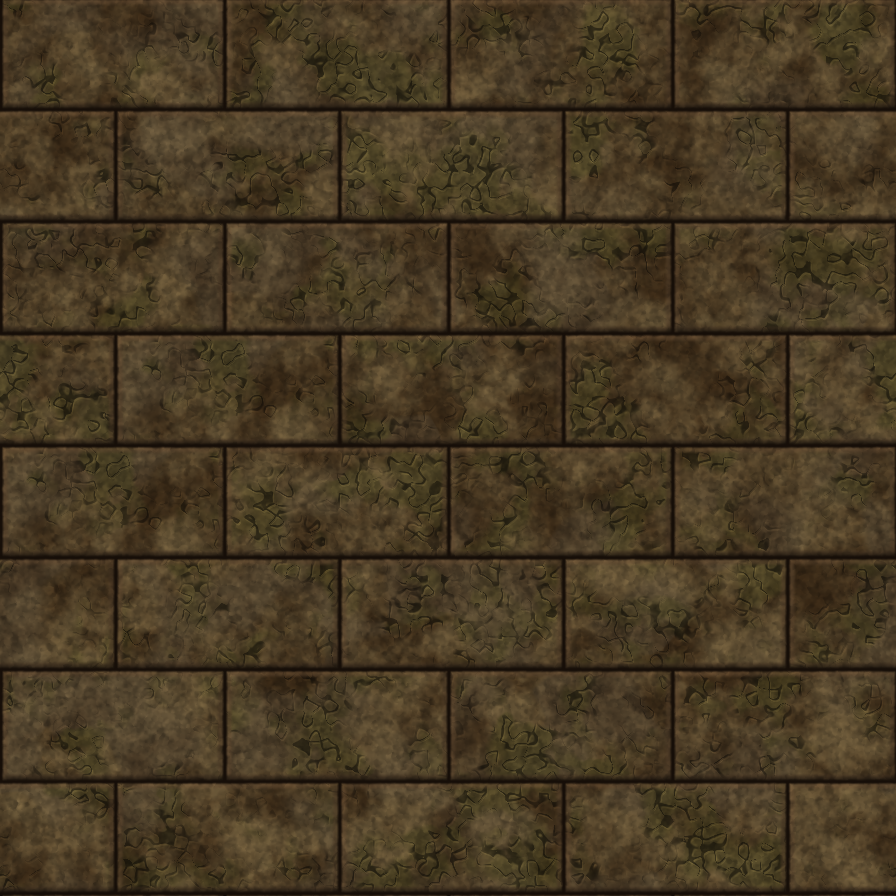
Write a Shadertoy shader that draws this texture.

```glsl
const vec2 BRICKS = vec2(4.0, 8.0);         // repeats across and down
const vec2 SEAM_ORIGIN = vec2(0.001, 0.0026);
const float ROW_SHIFT = 0.513;              // in brick widths
const float JOINT_HALF = 0.0022;
const float JOINT_SOFT = 0.0019;
const float CORNER = 0.003;
const float BEVEL = 0.010;
const float BLOTCH_SCALE = 20.0;
const float MOSS_SCALE = 18.0;
const float GRAIN_SCALE = 150.0;
const float PIT_SCALE = 105.0;
const float PIT_WIDTH = 0.09;
const float PIT_DEPTH = 0.42;
const float GRAIN = 0.60;
const float RELIEF = 0.20;
const vec2 LIGHT_STEP = vec2(-0.0012, 0.0022);

const vec3 JOINT = vec3(0.085, 0.055, 0.031);
const vec3 DIRT = vec3(0.205, 0.145, 0.078);
const vec3 STONE = vec3(0.385, 0.318, 0.205);
const vec3 ASH = vec3(0.315, 0.270, 0.205);
const vec3 MOSS = vec3(0.255, 0.235, 0.110);
const vec3 RIM = vec3(0.335, 0.250, 0.165);

vec3 hash3(vec2 p) {
    vec3 q = fract(p.xyx * vec3(0.1031, 0.1030, 0.0973));
    q += dot(q, q.yxz + 33.33);
    return fract((q.xxy + q.yzz) * q.zyx);
}

// Smooth cellular noise: random cell values blended by distance
float cellNoise(vec2 p) {
    vec2 cell = floor(p), f = p - cell;
    float sum = 0.01, total = 0.02;
    for (int y = -1; y <= 1; y++)
    for (int x = -1; x <= 1; x++) {
        vec2 o = vec2(x, y);
        vec3 h = hash3(cell + o);
        vec2 d = o + h.xy - f;
        float w = max(1.0 - dot(d, d), 0.0);
        w *= w;
        sum += w * h.z;
        total += w;
    }
    return sum / total;
}

float layered(vec2 p, int octaves) {
    float sum = 0.0, total = 0.0, amp = 1.0;
    for (int i = 0; i < octaves; i++) {
        sum += amp * cellNoise(p);
        total += amp;
        amp *= 0.65;
        p = mat2(1.6, 1.2, -1.2, 1.6) * p + 17.3;
    }
    return sum / total;
}

// Short curling grooves along the mid level of the noise
float grooves(vec2 p) {
    float level = cellNoise(p * PIT_SCALE + 211.0) - 0.42;
    return 1.0 - smoothstep(0.3 * PIT_WIDTH, PIT_WIDTH, abs(level));
}

// Distance inwards from the rounded edge of a brick
float insetDistance(vec2 p, vec2 size) {
    vec2 q = abs(p - 0.5 * size) - 0.5 * size + CORNER;
    return CORNER - length(max(q, 0.0)) - min(max(q.x, q.y), 0.0);
}

void mainImage(out vec4 fragColor, in vec2 fragCoord) {
    vec2 uv = fragCoord / iResolution.xy;
    float pixel = 1.0 / iResolution.y;

    // Running bond layout, even rows shifted
    vec2 grid = (uv - SEAM_ORIGIN) * BRICKS;
    grid.x -= ROW_SHIFT * (1.0 - mod(floor(grid.y), 2.0));
    vec2 size = 1.0 / BRICKS;
    vec2 local = fract(grid) * size;
    vec3 seed = hash3(mod(floor(grid), BRICKS) + 5.0);
    vec2 p = local + floor(seed.xy * 20.0) + 1.0;

    // Stains, ash and moss, different on each brick
    float blotch = layered(p * BLOTCH_SCALE, 4) + 0.05 * (seed.z - 0.5);
    float mossy = layered(p * MOSS_SCALE + 71.0, 3);
    float ashy = cellNoise(p * MOSS_SCALE + 133.0);
    vec3 color = mix(DIRT, STONE, smoothstep(0.18, 0.78, blotch));
    color = mix(color, ASH, 0.35 * smoothstep(0.45, 0.75, ashy));
    float moss = smoothstep(0.45, 0.70, mossy + 0.08 * (seed.x - 0.5));
    color = mix(color, MOSS, 0.55 * moss);

    // Fine grit, and grooves with a lit lower lip in the dirtier parts
    float grain = layered(p * GRAIN_SCALE, 2);
    float dirty = smoothstep(0.38, 0.64, mossy + 0.5 * (0.5 - blotch));
    float groove = grooves(p);
    float lip = max(grooves(p + LIGHT_STEP) - groove, 0.0);
    color *= 1.0 + GRAIN * (grain - 0.5);
    color *= 1.0 + dirty * (RELIEF * lip - PIT_DEPTH * groove);

    // Worn bevel: pale at top and left, dark at bottom and right
    float inset = insetDistance(local, size) + 0.0008 * (grain - 0.5);
    float rim = 1.0 - smoothstep(0.5 * BEVEL, BEVEL, inset);
    color = mix(color, RIM * (0.75 + 0.5 * grain), 0.55 * rim);
    vec2 low = 1.0 - smoothstep(vec2(0.2 * BEVEL), vec2(BEVEL), local);
    vec2 high = 1.0 - smoothstep(vec2(0.2 * BEVEL), vec2(BEVEL), size - local);
    color *= 1.0 + 0.06 * low.x - 0.14 * high.x + 0.12 * high.y - 0.46 * low.y;

    // Recessed joint
    float soft = max(JOINT_SOFT, pixel);
    float face = smoothstep(JOINT_HALF - soft, JOINT_HALF + soft, inset);
    fragColor = vec4(mix(JOINT, color, face), 1.0);
}
```
